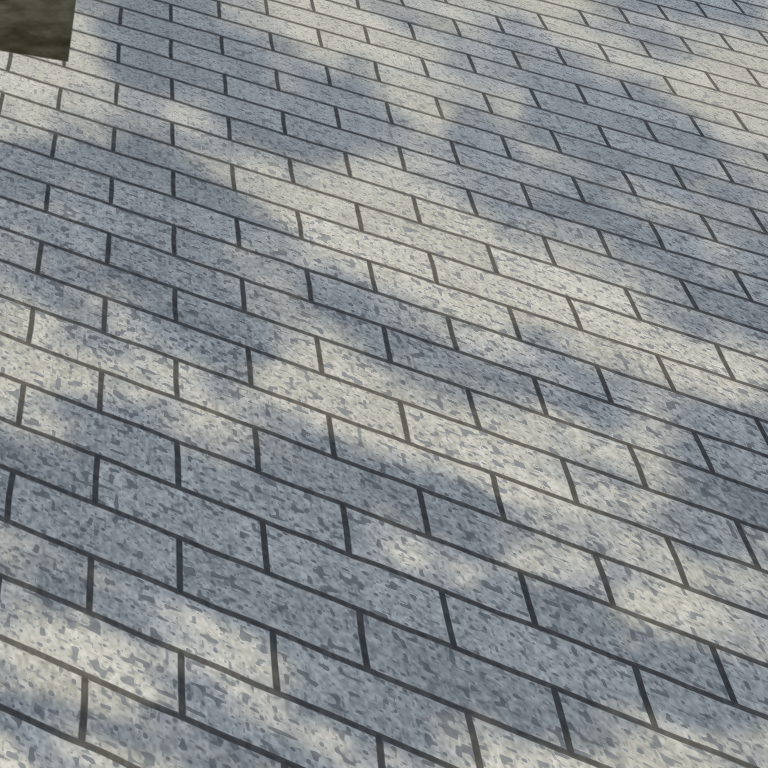
Reproduce this texture procedurally as a three.js fragment shader.

```glsl
// Speckled grey paving in running bond, seen in steep perspective under leaf shade.
// Canvas points are projected onto the ground plane, split into bricks and joints,
// then lit by soft noise bands that warm both the stone and the mortar.
varying vec2 vUv;

const vec3 SHADE = vec3(0.50, 0.53, 0.56);
const vec3 SUN = vec3(0.76, 0.755, 0.715);
const vec3 PIT = vec3(0.27, 0.29, 0.32);
const vec3 MORTAR = vec3(0.20, 0.215, 0.23);
const vec3 SUNNY_MORTAR = vec3(0.43, 0.41, 0.37);
const vec3 SOIL = vec3(0.25, 0.245, 0.20);

float hash(vec2 p) {
  vec3 q = fract(vec3(p.xyx) * 0.1031);
  q += dot(q, q.yzx + 33.33);
  return fract((q.x + q.y) * q.z);
}

float noise(vec2 p) {
  vec2 i = floor(p), f = fract(p);
  f = f * f * (3.0 - 2.0 * f);
  float low = mix(hash(i), hash(i + vec2(1.0, 0.0)), f.x);
  float high = mix(hash(i + vec2(0.0, 1.0)), hash(i + vec2(1.0, 1.0)), f.x);
  return mix(low, high, f.y);
}

float fbm(vec2 p) {
  float sum = 0.0, amp = 0.54;
  for (int i = 0; i < 4; i++) {
    sum += amp * noise(p);
    p = p * 2.03 + 17.3;
    amp *= 0.5;
  }
  return sum;
}

// Ground coordinates in xy (bricks, rows) and their canvas size in zw.
vec4 project(vec2 p) {
  vec2 alongBrick = vec2(0.2357, 0.069) + 0.042 * p;
  vec2 acrossRow = vec2(0.0096, -0.0419) - 0.0464 * p;
  vec2 offset = p - vec2(0.2357, 0.849);
  float det = alongBrick.x * acrossRow.y - alongBrick.y * acrossRow.x;
  vec2 ground = vec2(offset.x * acrossRow.y - offset.y * acrossRow.x,
                     alongBrick.x * offset.y - alongBrick.y * offset.x) / det;
  float depth = 1.0 - 0.042 * ground.x + 0.0464 * ground.y;
  return vec4(ground, vec2(alongBrick.x, -acrossRow.y) / depth);
}

// Coverage of a joint, from the distance to it and its half width.
float joint(float dist, float halfWidth) {
  return 1.0 - smoothstep(halfWidth - 0.0013, halfWidth + 0.0013, dist);
}

// Dappled sun: stretched noise gathered into diagonal bands.
float sunlight(vec2 p) {
  float across = p.y - 0.1 - 0.37 * p.x;
  float band = cos(6.2832 * (3.94 * across - 1.7 * across * across));
  band *= smoothstep(-0.5, 0.0, across);
  vec2 slant = vec2(dot(p, vec2(0.92, 0.38)), dot(p, vec2(-0.38, 0.92)));
  float leaves = fbm(slant * vec2(5.5, 11.0) + 4.7);
  return smoothstep(0.40, 0.72, leaves + 0.13 * band);
}

// Stone with grain, dark pits and a tone of its own for each brick.
vec3 stone(vec2 ground, vec2 brick, float sun, float haze, float detail) {
  vec2 q = ground * vec2(3.0, 1.0);
  float grain = noise(q * 19.0) + 0.6 * noise(q * 9.0 + 31.0) - 0.8;
  float pits = smoothstep(0.69, 0.86, noise(q * vec2(9.0, 12.0) + 7.0));
  pits += 0.6 * smoothstep(0.70, 0.88, noise(q * vec2(17.0, 21.0) + 53.0));
  float patchTone = noise(q * 1.4 + 11.0) - 0.5;
  vec3 color = mix(SHADE + 0.05 * haze, SUN, sun);
  color += 0.05 * (hash(brick + 40.0) - 0.5) + 0.05 * patchTone;
  color += 0.13 * grain * detail;
  return mix(color, PIT + 0.16 * sun, min(pits, 1.0) * 0.62 * detail);
}

// Bare ground beyond the paved edge in the upper left corner.
float soilMask(vec2 p) {
  float right = p.x - 0.099 + 0.13 * p.y;
  float lower = p.y - 0.066 - 0.16 * p.x;
  return 1.0 - smoothstep(-0.0015, 0.0015, max(right, lower));
}

void main() {
  vec2 p = vec2(vUv.x, 1.0 - vUv.y);
  vec4 plane = project(p);
  vec2 ground = plane.xy;
  vec2 size = plane.zw;

  // Slightly uneven rows, each shifted by half a brick.
  vec2 bent = ground + vec2(0.010, 0.028) * (noise(ground * vec2(5.0, 2.0) + 60.0) - 0.5);
  float row = floor(bent.y);
  float along = bent.x + 0.5 * mod(row + 1.0, 2.0);
  vec2 brick = vec2(floor(along), row);
  vec2 cell = vec2(fract(along), fract(bent.y));
  vec2 dist = min(cell, 1.0 - cell) * size;

  float sun = sunlight(p);
  float haze = smoothstep(0.6, 0.0, p.y) * smoothstep(0.1, 0.8, p.x);
  float detail = mix(0.55, 1.0, smoothstep(0.02, 0.05, size.y));
  vec3 color = stone(ground, brick, sun, haze, detail);

  // Bed and head joints, paler where the sun reaches them.
  float bed = joint(dist.y, max(0.048 * size.y, 0.0012)) * 0.88;
  float head = joint(dist.x, max(0.018 * size.x, 0.0014)) * 0.95;
  vec3 mortar = mix(MORTAR, SUNNY_MORTAR, 0.7 * sun);
  mortar += 0.07 * (noise(ground * vec2(40.0, 13.0)) - 0.5) + 0.04 * haze;
  color = mix(color, mortar, max(bed, head));

  vec3 soil = SOIL + 0.20 * (fbm(p * vec2(45.0, 90.0)) - 0.5) + 0.9 * (0.04 - p.y);
  color = mix(color, soil, soilMask(p));
  gl_FragColor = vec4(clamp(color, 0.0, 1.0), 1.0);
}
```
